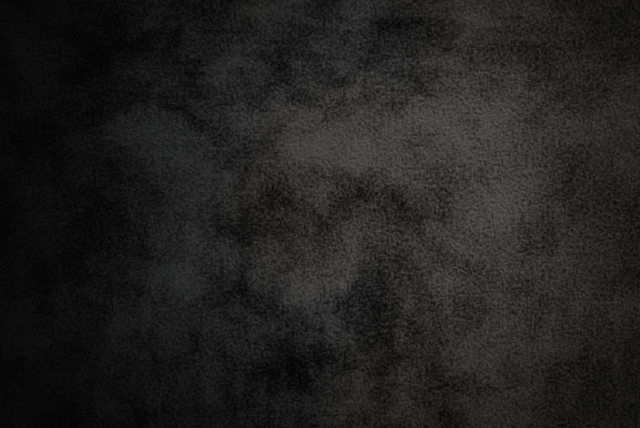
Give the GLSL for this texture, as a WebGL 2 fragment shader.

```glsl
#version 300 es
precision highp float;
// Dark plaster wall: a broad off-centre glow falls on worn, mottled paint.
// Layered gradient noise makes the blotches, streaks and cracks; the slope of
// a fine noise height field, lit from one side, makes the pebbled surface.

uniform vec2 u_resolution;
out vec4 fragColor;

#define BLOTCH_SCALE 4.2
#define BLOTCH_WEAR 0.85
#define GRAIN_SCALE 125.0
#define GRAIN_STEP 0.0022
#define RELIEF 0.072
#define GRAIN_WEAR 0.42
#define STREAK_WEAR 0.11
#define CRACK_DEPTH 0.3
#define PAINT_TONE 0.272
#define BASE_TONE 0.02
#define WARM_TINT vec3(1.03, 0.995, 0.965)
#define COOL_TINT vec3(0.99, 1.0, 1.02)

// Integer hash of a lattice cell, returned as a unit gradient
vec2 cellGradient(vec2 cell) {
    uvec2 v = uvec2(ivec2(cell)) * 1664525u + 1013904223u;
    v.x += v.y * 1664525u;
    v.y += v.x * 1664525u;
    v ^= v >> 16u;
    v.x += v.y * 1664525u;
    v.y += v.x * 1664525u;
    v ^= v >> 16u;
    float angle = float(v.x & 65535u) / 65536.0 * 6.28318;
    return vec2(cos(angle), sin(angle));
}

float gradientNoise(vec2 p) {
    vec2 cell = floor(p), f = p - cell;
    vec2 s = f * f * f * (f * (f * 6.0 - 15.0) + 10.0);
    vec2 e = vec2(1.0, 0.0);
    float a = dot(cellGradient(cell), f);
    float b = dot(cellGradient(cell + e.xy), f - e.xy);
    float c = dot(cellGradient(cell + e.yx), f - e.yx);
    float d = dot(cellGradient(cell + e.xx), f - e.xx);
    return 1.4 * mix(mix(a, b, s.x), mix(c, d, s.x), s.y);
}

float fbm(vec2 p) {
    const mat2 turn = mat2(0.8, 0.6, -0.6, 0.8);
    float sum = 0.0, amplitude = 0.45;
    for (int i = 0; i < 5; i++) {
        sum += amplitude * gradientNoise(p);
        p = turn * p * 2.03 + 17.3;
        amplitude *= 0.66;
    }
    return sum;
}

// Fine pebbled height field
float grainHeight(vec2 p) {
    vec2 q = p * GRAIN_SCALE + 0.5 * gradientNoise(p * 53.0);
    return 0.6 * gradientNoise(q) + 0.45 * gradientNoise(q.yx * 1.37 + 41.7);
}

// Broad glow, right of centre, fading to the left and the edges
float glow(vec2 uv) {
    float side = mix(0.14, 1.0, smoothstep(-0.1, 0.64, uv.x));
    float right = 1.0 - 0.33 * smoothstep(0.76, 1.02, uv.x);
    float top = 1.0 - 0.3 * smoothstep(0.7, 1.05, uv.y);
    float bottom = 1.0 - 0.38 * smoothstep(0.42, -0.05, uv.y);
    return side * right * top * bottom;
}

// Short broken cracks along the zero line of a warped noise
float cracks(vec2 p) {
    vec2 q = p * 4.5 + 0.5 * vec2(fbm(p * 9.0), fbm(p * 9.0 + 5.2));
    float line = 1.0 - smoothstep(0.0, 0.035, abs(gradientNoise(q + 8.4)));
    return line * smoothstep(0.12, 0.45, gradientNoise(p * 5.0 + 23.0));
}

void main() {
    vec2 uv = gl_FragCoord.xy / u_resolution;
    vec2 p = gl_FragCoord.xy / u_resolution.y;
    float light = glow(uv);

    // Worn paint: blotches broken up by streaks and grain
    vec2 warp = 0.08 * vec2(fbm(p * 4.0 + 3.1), fbm(p * 4.0 + 71.6));
    float blotch = fbm((p + warp) * BLOTCH_SCALE + 12.7);
    float across = gradientNoise(p * vec2(9.0, 52.0) + 6.3);
    float down = gradientNoise(p * vec2(38.0, 6.0) + 31.9);
    float streak = mix(down, across, smoothstep(0.35, 0.8, uv.y));
    float calm = 1.0 - 0.4 * smoothstep(0.55, 0.95, uv.x);
    float height = grainHeight(p);
    float wear = calm * (BLOTCH_WEAR * blotch + STREAK_WEAR * streak);
    wear += GRAIN_WEAR * height + 0.5 * (light - 0.62);
    wear = smoothstep(-0.68, 0.6, wear);

    // Side-lit relief of the pebbled surface
    vec2 toLight = GRAIN_STEP * vec2(0.55, 0.83);
    float slope = grainHeight(p - toLight) - grainHeight(p + toLight);

    float tone = BASE_TONE + PAINT_TONE * wear * light;
    tone += RELIEF * slope * light * (0.45 + 0.55 * wear);
    tone *= 1.0 - CRACK_DEPTH * cracks(p);

    // Cool paint in worn patches, warmer toward the right
    float warmth = smoothstep(0.2, 0.7, uv.x + 0.3 * gradientNoise(p * 2.6));
    vec3 color = max(tone, 0.008) * mix(COOL_TINT, WARM_TINT, warmth);
    fragColor = vec4(color, 1.0);
}
```
